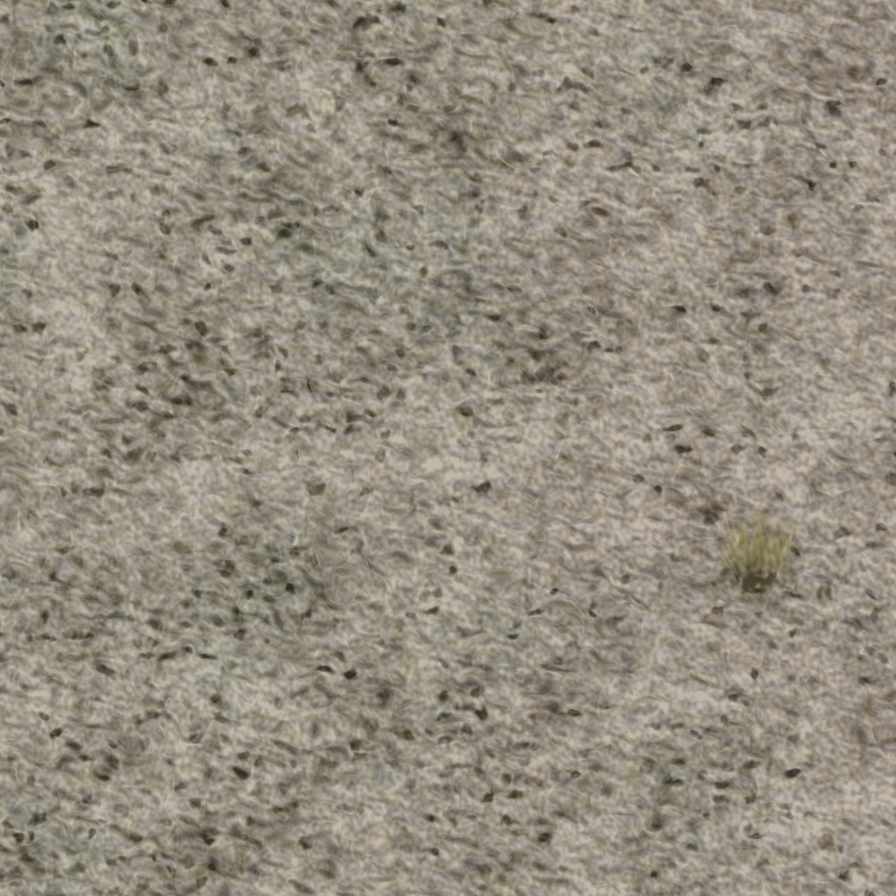
A WebGL 2 fragment shader for this texture:

```glsl
#version 300 es
precision highp float;

uniform vec2 u_resolution;
out vec4 fragColor;

#define BASE_TONE 0.615
#define GRAIN 1.15
#define PIT_DEPTH 0.17
#define CLUMP_CELLS 44.0
#define CLUMP_DEPTH 0.29
#define BLADE_CELLS 52.0
#define BLADE_WIDTH 0.0013
#define BLADE_GAIN 0.085
#define SLOPE -0.30
#define SHRUB_BASE vec2(0.845, 0.350)
#define SHRUB_HEIGHT 0.08

vec2 hash2(vec2 p) {
  vec3 h = fract(vec3(p.xyx) * vec3(0.1031, 0.1030, 0.0973));
  h += dot(h, h.yzx + 33.33);
  return fract((h.xx + h.yz) * h.zy);
}

float cornerSlope(vec2 cell, vec2 offset) {
  float a = 6.2832 * hash2(cell + 57.0).x;
  return dot(vec2(cos(a), sin(a)), offset);
}

vec2 rotate(vec2 p, float a) {
  float c = cos(a), s = sin(a);
  return vec2(c * p.x + s * p.y, c * p.y - s * p.x);
}

// Signed gradient noise
float noise(vec2 p) {
  vec2 i = floor(p), f = fract(p);
  vec2 u = f * f * f * (f * (f * 6.0 - 15.0) + 10.0);
  vec2 e = vec2(1.0, 0.0);
  float low = mix(cornerSlope(i, f), cornerSlope(i + e, f - e), u.x);
  float high = mix(cornerSlope(i + e.yx, f - e.yx), cornerSlope(i + 1.0, f - 1.0), u.x);
  return 1.4 * mix(low, high, u.y);
}

float segmentDistance(vec2 p, vec2 a, vec2 b) {
  vec2 ab = b - a;
  return length(p - a - ab * clamp(dot(p - a, ab) / dot(ab, ab), 0.0, 1.0));
}

float stroke(float d, float width) {
  float soft = max(0.0016, 0.6 / u_resolution.y);
  return 1.0 - smoothstep(width - soft, width + soft, d);
}

// Ragged dark hollows, gathered in loose groups
float clumps(vec2 p, float bare) {
  vec2 home = floor(p * CLUMP_CELLS);
  float ragged = 0.5 * noise(p * 135.0) + 0.3 * noise(p * 70.0 + 9.0);
  float dark = 0.0;
  for (int y = -1; y <= 1; y++)
  for (int x = -1; x <= 1; x++) {
    vec2 cell = home + vec2(x, y);
    vec2 place = hash2(cell + 11.0), kind = hash2(cell + 83.0);
    float chance = 0.52 - 0.2 * bare + 0.75 * noise(cell * 0.17 + 0.37);
    vec2 q = rotate(p - (cell + place) / CLUMP_CELLS, SLOPE + 0.9 * (kind.y - 0.5));
    vec2 radii = vec2(0.0055 + 0.006 * kind.y, 0.0042 + 0.0035 * place.x);
    float d = length(q / radii) + ragged;
    float depth = mix(0.4, 1.0, place.y * place.y) * step(kind.x, chance);
    dark = max(dark, depth * (1.0 - smoothstep(0.3, 1.25, d)));
  }
  return dark;
}

// Short dry stems: upright in the tufts, lying along the slope elsewhere
float blades(vec2 p, float bare, float seed) {
  vec2 home = floor(p * BLADE_CELLS);
  float sum = 0.0;
  for (int y = -1; y <= 1; y++)
  for (int x = -1; x <= 1; x++) {
    vec2 cell = home + vec2(x, y);
    vec2 place = hash2(cell + seed), kind = hash2(cell + seed + 31.0);
    float lying = step(kind.x, 0.3 + 0.6 * bare);
    float angle = mix(1.45, SLOPE, lying) + 1.1 * (kind.y - 0.5);
    vec2 reach = mix(0.003, 0.010, place.y * place.y) * vec2(cos(angle), sin(angle));
    vec2 q = p - (cell + place) / BLADE_CELLS;
    float shade = mix(-0.8, 1.0, fract(kind.x * 7.3 + kind.y));
    sum += shade * stroke(segmentDistance(q, -reach, reach), BLADE_WIDTH);
  }
  return sum;
}

// Loose fan of olive stems over a shaded foot
vec3 shrub(vec3 ground, vec2 p) {
  vec2 q = (p - SHRUB_BASE) / SHRUB_HEIGHT;
  float ragged = 0.5 * noise(p * vec2(95.0, 60.0)) + 0.35 * noise(p * 140.0);
  float body = length((q - vec2(0.0, 0.38)) / vec2(0.5, 0.55)) + ragged;
  vec3 leaf = mix(vec3(0.33, 0.30, 0.18), vec3(0.58, 0.55, 0.36), smoothstep(-0.1, 0.7, q.y));
  leaf += 0.2 * noise(p * vec2(150.0, 75.0));
  vec3 col = mix(ground, leaf, 0.7 * (1.0 - smoothstep(0.3, 1.2, body)));
  for (int i = 0; i < 14; i++) {
    vec2 r = hash2(vec2(i, 5));
    vec2 foot = vec2(0.6 * (r.x - 0.5), 0.3 * r.y);
    vec2 tip = vec2(1.2 * (r.x - 0.5), 0.4 + 0.6 * r.y);
    float d = segmentDistance(q, foot, tip) * SHRUB_HEIGHT;
    col = mix(col, leaf + 0.2 * (r.y - 0.45), 0.4 * stroke(d, BLADE_WIDTH));
  }
  float foot = length((q - vec2(0.0, 0.03)) / vec2(0.45, 0.16)) + ragged;
  return mix(col, vec3(0.26, 0.23, 0.15), 0.75 * (1.0 - smoothstep(0.3, 1.2, foot)));
}

void main() {
  vec2 p = gl_FragCoord.xy / u_resolution;
  float bare = smoothstep(0.25, 0.95, p.x + 0.3 * noise(p * 4.0));
  vec2 warped = p + 0.006 * vec2(noise(p * 32.0), noise(p * 32.0 + 40.0));
  vec2 flow = rotate(warped, SLOPE);

  // Soil and litter grain, lit in broad drifts
  float broad = noise(p * 7.0 + 3.0) + 0.8 * noise(p * 16.0 + 5.0);
  float fine = noise(rotate(p, 0.6) * vec2(165.0, 145.0));
  float grain = 0.10 * noise(flow * vec2(58.0, 125.0)) + 0.10 * fine;
  grain += 0.07 * noise(flow * vec2(28.0, 60.0) + 17.0) + 0.055 * broad;
  float tone = BASE_TONE + GRAIN * grain;

  // Small shadow pits and stems
  float pit = noise(flow * vec2(48.0, 88.0) + 31.0) + 0.5 * fine - 0.3 * broad - 0.15 * bare;
  tone -= PIT_DEPTH * smoothstep(0.1, 0.8, pit);
  tone += BLADE_GAIN * (blades(warped, bare, 3.0) + blades(warped + 0.37, bare, 140.0));
  tone -= CLUMP_DEPTH * clumps(warped, bare);
  tone = clamp(tone, 0.22, 0.75);

  // Drifting tints: grey green growth, rosy earth, yellow straw
  vec3 col = tone + vec3(0.0, -0.03, -0.087);
  float green = smoothstep(0.0, 0.6, noise(p * 5.0 + 21.0) + 0.5 * noise(p * 26.0));
  col += green * vec3(-0.018, -0.004, -0.006);
  col += bare * vec3(0.006, -0.003, 0.006);
  col += noise(flow * vec2(40.0, 70.0) + 8.0) * vec3(0.012, 0.006, -0.028);

  fragColor = vec4(clamp(shrub(col, p), 0.0, 1.0), 1.0);
}
```
